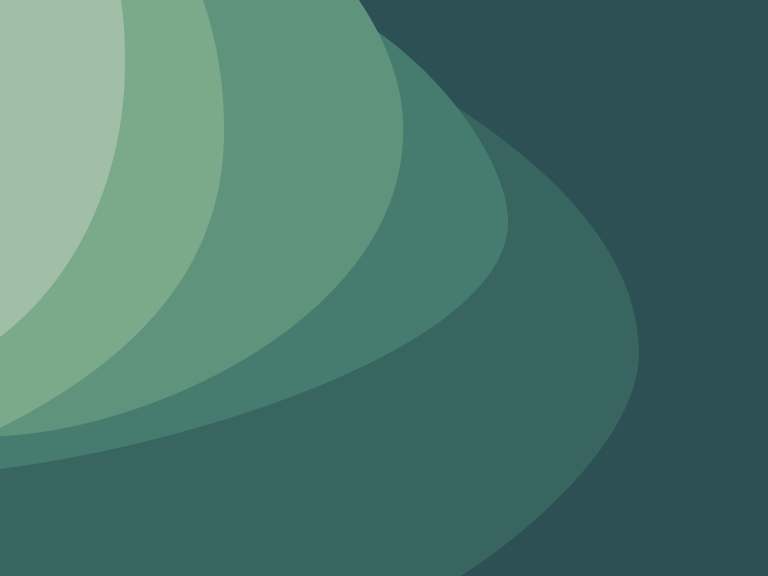
Give the GLSL for this background, as a WebGL 2 fragment shader.

```glsl
#version 300 es
precision highp float;
// Nested flat green lobes spreading from the upper left over dark teal.

uniform vec2 u_resolution;
out vec4 fragColor;

// Colours, back to front
const vec3 BACKDROP = vec3(0.176, 0.314, 0.333);
const vec3 PINE     = vec3(0.224, 0.396, 0.376);
const vec3 TEAL     = vec3(0.275, 0.486, 0.435);
const vec3 SAGE     = vec3(0.373, 0.576, 0.486);
const vec3 LEAF     = vec3(0.478, 0.667, 0.541);
const vec3 MIST     = vec3(0.631, 0.745, 0.655);

const float ASPECT = 4.0 / 3.0;  // proportions the layout is designed for
const int SOLVE_STEPS = 18;      // bisection steps per edge

// Half of a lobe's edge: a cubic leaving the tip vertically.
struct Arc {
    float tipHandleY;
    vec2 endHandle;
    vec2 end;
};

// A lobe reaches right to its tip; lengths are in canvas heights.
struct Lobe {
    vec2 tip;
    Arc upper;
    Arc lower;
};

const Lobe PINE_LOBE = Lobe(vec2(1.109, 0.385),
    Arc(0.639, vec2(0.799, 0.844), vec2(0.434, 1.0)),
    Arc(0.262, vec2(0.964, 0.106), vec2(0.800, 0.0)));
const Lobe TEAL_LOBE = Lobe(vec2(0.882, 0.616),
    Arc(0.714, vec2(0.764, 0.901), vec2(0.564, 1.0)),
    Arc(0.398, vec2(0.330, 0.227), vec2(0.0, 0.186)));
const Lobe SAGE_LOBE = Lobe(vec2(0.700, 0.774),
    Arc(0.852, vec2(0.672, 0.927), vec2(0.623, 1.0)),
    Arc(0.450, vec2(0.260, 0.253), vec2(0.0, 0.243)));
const Lobe LEAF_LOBE = Lobe(vec2(0.389, 0.774),
    Arc(0.852, vec2(0.377, 0.931), vec2(0.352, 1.0)),
    Arc(0.575, vec2(0.286, 0.401), vec2(0.0, 0.257)));
const Lobe MIST_LOBE = Lobe(vec2(0.217, 0.892),
    Arc(0.931, vec2(0.215, 0.965), vec2(0.210, 1.0)),
    Arc(0.688, vec2(0.130, 0.514), vec2(0.0, 0.415)));

vec2 cubic(vec2 a, vec2 b, vec2 c, vec2 d, float t) {
    float s = 1.0 - t;
    return s * s * s * a + 3.0 * s * t * (s * b + t * c) + t * t * t * d;
}

vec2 cubicTangent(vec2 a, vec2 b, vec2 c, vec2 d, float t) {
    float s = 1.0 - t;
    return s * s * (b - a) + 2.0 * s * t * (c - b) + t * t * (d - c);
}

// Approximate signed distance to a lobe, negative inside.
float lobeDistance(vec2 p, Lobe lobe) {
    bool above = p.y > lobe.tip.y;
    Arc arc = lobe.lower;
    if (above) arc = lobe.upper;
    vec2 handle = vec2(lobe.tip.x, arc.tipHandleY);

    // Height is monotonic along an arc, so bisect for the matching point.
    float lo = 0.0, hi = 1.0;
    for (int i = 0; i < SOLVE_STEPS; i++) {
        float mid = 0.5 * (lo + hi);
        float y = cubic(lobe.tip, handle, arc.endHandle, arc.end, mid).y;
        if ((y < p.y) == above) lo = mid;
        else hi = mid;
    }
    float t = 0.5 * (lo + hi);
    vec2 edge = cubic(lobe.tip, handle, arc.endHandle, arc.end, t);
    vec2 tangent = cubicTangent(lobe.tip, handle, arc.endHandle, arc.end, t);

    // Scale the horizontal gap to a perpendicular one; cut below the arc.
    float side = (p.x - edge.x) * abs(tangent.y) / max(length(tangent), 1e-5);
    return max(side, lobe.lower.end.y - p.y);
}

// Lay one lobe over the colour beneath, with a smooth edge.
vec3 paint(vec3 under, vec3 colour, vec2 p, Lobe lobe) {
    float coverage = 0.5 - lobeDistance(p, lobe) * u_resolution.y;
    return mix(under, colour, clamp(coverage, 0.0, 1.0));
}

void main() {
    vec2 p = gl_FragCoord.xy / u_resolution * vec2(ASPECT, 1.0);

    // Lobes from back to front
    vec3 colour = BACKDROP;
    colour = paint(colour, PINE, p, PINE_LOBE);
    colour = paint(colour, TEAL, p, TEAL_LOBE);
    colour = paint(colour, SAGE, p, SAGE_LOBE);
    colour = paint(colour, LEAF, p, LEAF_LOBE);
    colour = paint(colour, MIST, p, MIST_LOBE);
    fragColor = vec4(colour, 1.0);
}
```
